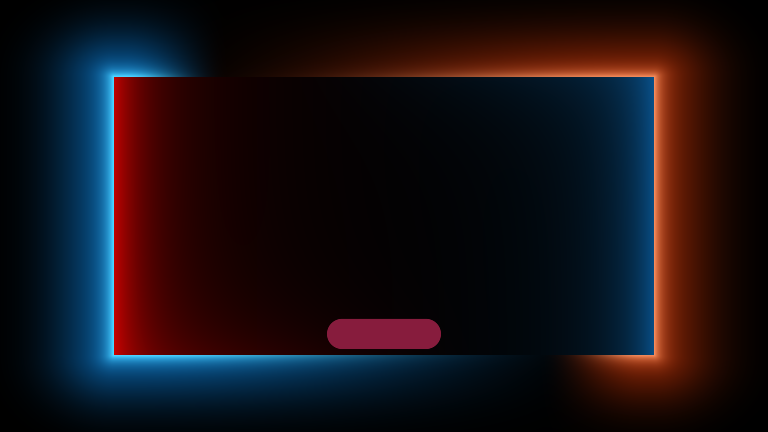
Reproduce this background procedurally as a Shadertoy shader.

```glsl
const vec2 PANEL_HALF = vec2(0.625, 0.322);
const vec2 PILL_CENTER = vec2(0.0, -0.273);
const float PILL_HALF_LENGTH = 0.097;
const float PILL_RADIUS = 0.035;
const vec3 PILL_COLOR = vec3(0.53, 0.11, 0.24);

const vec3 COOL_HALO = vec3(0.03, 0.43, 0.75);
const vec3 COOL_CORE = vec3(0.28, 0.45, 0.32);
const vec3 WARM_HALO = vec3(0.67, 0.17, 0.015);
const vec3 WARM_CORE = vec3(0.32, 0.40, 0.36);
const vec3 RED_WASH = vec3(0.95, 0.012, 0.0);
const vec3 BLUE_WASH = vec3(0.04, 0.38, 0.65);

const float HALO_WIDTH = 0.11;
const float CORE_WIDTH = 0.017;
const float HALO_END = 0.32;
const float VERTICAL_FALLOFF = 1.25;

// Share of the rim lit from the left: short on top, long below
float rimReach(vec2 c) {
    float height = smoothstep(-PANEL_HALF.y, PANEL_HALF.y, c.y);
    float rimEnd = mix(0.55, -0.36, height);
    return 1.0 - smoothstep(-0.60, rimEnd, c.x);
}

// Soft light spilling inward from the left and lower edges
float innerWash(vec2 c) {
    vec2 inset = max(c + PANEL_HALF, 0.0);
    float side = 0.5 * exp(-inset.x / 0.06) + 0.3 * exp(-inset.x / 0.2);
    float base = 0.20 * exp(-inset.y / 0.1) * (1.0 - smoothstep(0.0, 0.9, inset.x));
    return side + base * (1.0 - side);
}

// Neon rim and halo outside the panel
vec3 outerGlow(vec2 c) {
    vec2 outward = max(abs(c) - PANEL_HALF, 0.0);
    float d = length(outward * vec2(1.0, VERTICAL_FALLOFF));
    float halo = exp(-d / HALO_WIDTH) * (1.0 - smoothstep(0.08, HALO_END, d));
    float core = exp(-d / CORE_WIDTH);
    float cool = rimReach(c);
    float warm = rimReach(-c);
    return cool * (COOL_HALO * halo + COOL_CORE * core * cool)
         + warm * (WARM_HALO * halo + WARM_CORE * core * warm);
}

float boxDistance(vec2 c, vec2 halfSize) {
    vec2 q = abs(c) - halfSize;
    return length(max(q, 0.0)) + min(max(q.x, q.y), 0.0);
}

float coverage(float d) {
    float pixel = 1.0 / iResolution.y;
    return 1.0 - smoothstep(-0.5 * pixel, 0.5 * pixel, d);
}

void mainImage(out vec4 fragColor, in vec2 fragCoord) {
    vec2 c = (fragCoord - 0.5 * iResolution.xy) / iResolution.y;

    // Panel over the glow, with opposite colours spilling inside
    vec3 inside = RED_WASH * innerWash(c) + BLUE_WASH * innerWash(-c);
    vec3 color = mix(outerGlow(c), inside, coverage(boxDistance(c, PANEL_HALF)));

    // Rounded pill near the lower edge
    vec2 q = c - PILL_CENTER;
    q.x -= clamp(q.x, -PILL_HALF_LENGTH, PILL_HALF_LENGTH);
    color = mix(color, PILL_COLOR, coverage(length(q) - PILL_RADIUS));

    fragColor = vec4(clamp(color, 0.0, 1.0), 1.0);
}
```
